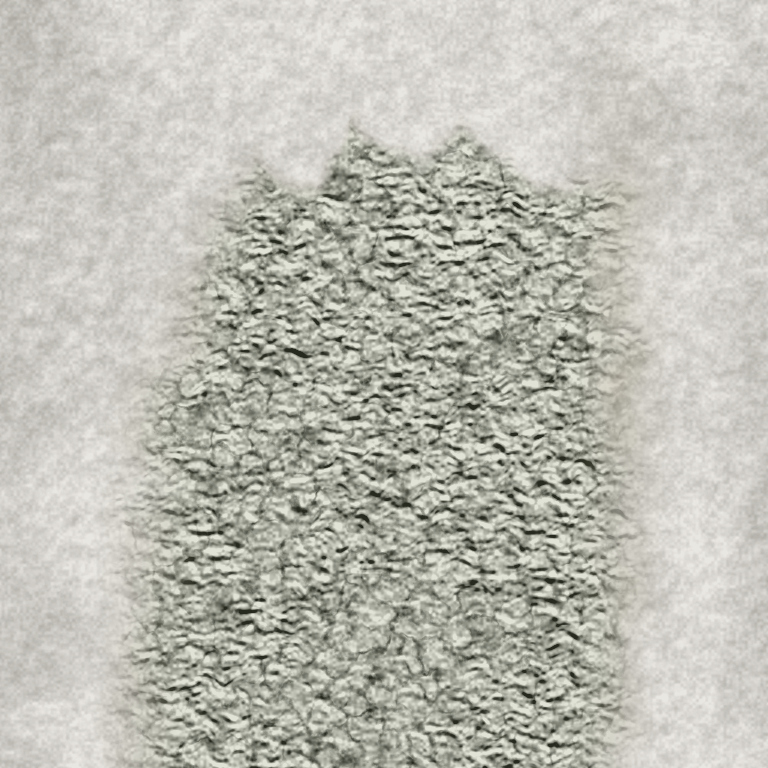
A three.js fragment shader for this texture:

```glsl
// Pale mottled plaster with a jagged-topped patch of rough grey-green pebbled stone.
varying vec2 vUv;

const vec3 PLASTER_LIGHT = vec3(0.895, 0.885, 0.865);
const vec3 PLASTER_SHADE = vec3(0.69, 0.68, 0.655);
const vec3 STONE_LIGHT = vec3(0.84, 0.85, 0.80);
const vec3 STONE_DARK = vec3(0.15, 0.16, 0.115);
const vec3 OCHRE = vec3(0.72, 0.68, 0.59);

float hash(vec2 p) {
  vec3 q = fract(vec3(p.xyx) * 0.1031);
  q += dot(q, q.yzx + 33.33);
  return fract((q.x + q.y) * q.z);
}

float noise(vec2 p) {
  vec2 cell = floor(p), f = fract(p);
  f = f * f * (3.0 - 2.0 * f);
  float low = mix(hash(cell), hash(cell + vec2(1.0, 0.0)), f.x);
  float high = mix(hash(cell + vec2(0.0, 1.0)), hash(cell + 1.0), f.x);
  return mix(low, high, f.y);
}

float fbm(vec2 p) {
  float sum = 0.0, weight = 0.5;
  for (int i = 0; i < 5; i++) {
    sum += weight * noise(p);
    p = mat2(1.6, 1.2, -1.2, 1.6) * p + 17.3;
    weight *= 0.5;
  }
  return sum / 0.97;
}

// Gap between the two nearest cell centres: zero on the cracks.
float crackGap(vec2 p) {
  vec2 cell = floor(p), f = fract(p);
  float nearest = 8.0, second = 8.0;
  for (int j = -1; j <= 1; j++) {
    for (int i = -1; i <= 1; i++) {
      vec2 o = vec2(float(i), float(j));
      vec2 seed = vec2(hash(cell + o), hash(cell + o + 71.7));
      float d = length(o + seed - f);
      second = min(second, max(nearest, d));
      nearest = min(nearest, d);
    }
  }
  return second - nearest;
}

float peak(float x, float centre, float halfWidth, float height) {
  return height * max(0.0, 1.0 - abs(x - centre) / halfWidth);
}

float spot(vec2 p, vec2 centre, vec2 size) {
  vec2 d = (p - centre) / size;
  return exp(-dot(d, d));
}

// Coverage of the stone: spiked crest, flanks that crumble into the plaster.
float patchMask(vec2 p) {
  vec2 q = p + 0.045 * (vec2(fbm(p * 24.0), fbm(p * 24.0 + 40.0)) - 0.5);
  q.x += 0.05 * (fbm(p * vec2(9.0, 13.0) + 6.0) - 0.5);
  float crest = 0.757 + peak(q.x, 0.325, 0.035, 0.05) + peak(q.x, 0.475, 0.065, 0.09)
    + peak(q.x, 0.60, 0.10, 0.09) + peak(q.x, 0.78, 0.05, 0.025);
  float left = 0.14 + 0.4 * max(q.y - 0.43, 0.0);
  float top = smoothstep(-0.012, 0.03, crest - q.y);
  float flankL = smoothstep(-0.02, 0.11, q.x - left);
  float flankR = smoothstep(-0.02, 0.10, 0.84 - q.x);
  return top * flankL * flankR;
}

float ridgeHeight(vec2 p) {
  vec2 q = p + 0.012 * vec2(noise(p * 45.0), noise(p * 45.0 + 9.0));
  return 0.55 * noise(q * vec2(58.0, 138.0)) + 0.45 * noise(q * vec2(135.0, 235.0));
}

float relief(vec2 p, vec2 lightStep) {
  return ridgeHeight(p + lightStep) - ridgeHeight(p - lightStep);
}

vec3 plaster(vec2 p) {
  float clouds = fbm(p * 6.0 + 3.0);
  float mottle = fbm(p * vec2(52.0, 62.0));
  vec2 bent = p + 0.02 * vec2(noise(p * 18.0), noise(p * 18.0 + 5.0));
  float scratch = fbm(bent * 48.0 + 0.8) - fbm((bent + vec2(0.003, -0.005)) * 48.0 + 0.8);
  float sides = smoothstep(0.13, 0.0, p.x) + smoothstep(0.91, 1.0, p.x);
  float shade = 0.27 + 0.75 * (clouds - 0.5) + 0.75 * (mottle - 0.5) + 0.75 * scratch;
  shade += 0.22 * sides + 0.42 * (noise(p * 250.0) - 0.5);
  shade -= 0.25 * (spot(p, vec2(0.91, 0.34), vec2(0.06, 0.25)) + spot(p, vec2(0.09, 0.04), vec2(0.07)));
  return mix(PLASTER_LIGHT, PLASTER_SHADE, clamp(shade, -0.1, 1.4));
}

vec3 stone(vec2 p) {
  // Zones where horizontal ridges dominate over rounded pebbles.
  float ridged = smoothstep(0.28, 0.64, fbm(p * 11.0 + 11.0));
  ridged += 0.45 * (spot(p, vec2(0.33, 0.71), vec2(0.09, 0.07)) + spot(p, vec2(0.55, 0.61), vec2(0.11, 0.07))
    + spot(p, vec2(0.70, 0.36), vec2(0.11, 0.15)) + spot(p, vec2(0.31, 0.21), vec2(0.09, 0.07)));
  ridged -= 0.4 * (spot(p, vec2(0.33, 0.39), vec2(0.11, 0.09)) + spot(p, vec2(0.43, 0.10), vec2(0.08)));
  ridged = clamp(ridged, 0.0, 1.0);

  vec2 bent = p + 0.036 * (vec2(fbm(p * 48.0), fbm(p * 48.0 + 23.0)) - 0.5);
  float crack = 1.0 - smoothstep(0.0, 0.32, crackGap(bent * vec2(25.0, 29.0)));
  float slope = relief(p, vec2(0.0008, 0.0027));
  float tone = 0.83 + mix(0.55, 0.95, ridged) * slope;
  tone -= crack * mix(0.36, 0.28, ridged) * (0.25 + 1.3 * noise(p * 85.0));
  tone -= 0.32 * ridged * smoothstep(0.08, 0.4, -slope);
  tone += 0.35 * (fbm(p * 40.0 + 5.0) - 0.5) + 0.38 * (noise(p * 255.0) - 0.5);
  return mix(STONE_DARK, STONE_LIGHT, clamp(tone, 0.0, 1.06));
}

void main() {
  float cover = patchMask(vUv);
  vec3 colour = plaster(vUv);
  // Ochre stain along the fading rim.
  float rim = 4.0 * cover * (1.0 - cover);
  float stain = rim * 0.2 * fbm(vUv * 14.0);
  stain += 0.3 * spot(vUv, vec2(0.81, 0.55), vec2(0.04, 0.28)) * fbm(vUv * 20.0);
  colour = mix(colour, stone(vUv), cover);
  gl_FragColor = vec4(mix(colour, OCHRE, clamp(stain, 0.0, 1.0)), 1.0);
}
```
